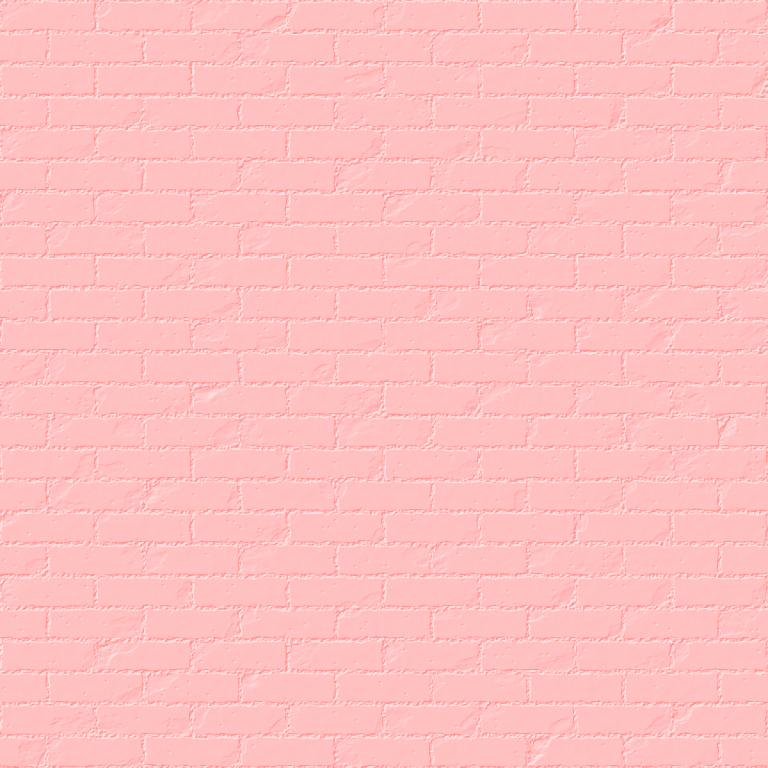
Reproduce this texture procedurally as a WebGL 2 fragment shader.

```glsl
#version 300 es
precision highp float;
// Pink painted brick wall in running bond, with chipped corners, pits and rough mortar.

uniform vec2 u_resolution;
out vec4 fragColor;

float hash(vec2 p) {
  return fract(sin(dot(p, vec2(127.1, 311.7))) * 43758.545);
}

float noise(vec2 p) {
  vec2 i = floor(p), f = fract(p);
  f = f * f * (3.0 - 2.0 * f);
  return mix(mix(hash(i), hash(i + vec2(1, 0)), f.x),
             mix(hash(i + vec2(0, 1)), hash(i + vec2(1, 1)), f.x), f.y);
}

float fbm(vec2 p) {
  float sum = 0.0, amp = 0.5;
  for (int i = 0; i < 4; i++) {
    sum += amp * noise(p);
    p = p * 2.03 + 11.7;
    amp *= 0.5;
  }
  return sum;
}

float roundedBox(vec2 p, vec2 halfSize, float radius) {
  vec2 d = abs(p) - halfSize + radius;
  return length(max(d, 0.0)) + min(max(d.x, d.y), 0.0) - radius;
}

// Broken corners: x is the depth of the sloping face, y eats into the outline
vec2 chips(vec2 local, vec2 id, vec2 q) {
  vec2 damage = vec2(0.0);
  vec2 grain = vec2(q.x + q.y, 2.0 * (q.y - 0.6 * q.x));
  for (int i = 0; i < 3; i++) {
    vec2 key = id + float(i) * vec2(37.0, 53.0);
    float seed = hash(key + 3.3);
    float side = hash(key + 5.1) < 0.5 ? -1.0 : 1.0;
    float lean = hash(key + 7.7) < 0.8 ? -1.0 : 1.0;
    vec2 corner = vec2(1.46, 0.46 * lean) * side;
    vec2 reach = vec2(mix(0.25, 1.3, hash(key + 9.2)), mix(0.35, 0.9, hash(key + 1.9)));
    float cut = 1.0 - length((local - corner) / reach)
              + 1.1 * (fbm(grain * 1.3 + seed * 40.0) - 0.5);
    float inside = smoothstep(0.0, 0.16, cut);
    float face = 0.06 + 0.42 * max(cut, 0.0) + 0.55 * (fbm(grain * 1.6 + 8.0) - 0.45);
    damage += step(0.54, seed) * vec2(inside * face, 0.28 * max(cut - 0.55, 0.0));
  }
  return damage;
}

// Small sparse dents in the paint
float pits(vec2 q) {
  vec2 cell = floor(q * 5.0);
  vec2 center = 0.3 + 0.4 * vec2(hash(cell + 2.6), hash(cell + 8.4));
  float d = length((fract(q * 5.0) - center) * vec2(0.8, 1.0));
  return step(0.94, hash(cell)) * smoothstep(0.3, 0.05, d);
}

// Relief of the wall; q is measured in courses, each brick is 3 by 1
float relief(vec2 q) {
  float course = floor(q.y);
  float along = q.x / 3.0 + 0.5 * mod(course + 1.0, 2.0);
  vec2 id = mod(vec2(floor(along), course), vec2(8, 24));
  vec2 local = vec2((fract(along) - 0.5) * 3.0, fract(q.y) - 0.5);
  vec2 damage = chips(local, id, q);
  vec2 ragged = local + 0.13 * (vec2(fbm(q * 4.0), fbm(q * 4.0 + 31.0)) - 0.47);
  float outline = roundedBox(ragged, vec2(1.45, 0.44), 0.08) + damage.y;
  float brick = smoothstep(0.025, -0.03, outline);
  float surface = 1.0 - damage.x - 0.2 * pits(q) + 0.15 * fbm(q * 3.0);
  float mortar = 0.15 + 0.7 * noise(q * 11.0) + 0.55 * noise(q * 18.0);
  return mix(mortar, surface, brick);
}

void main() {
  vec2 q = gl_FragCoord.xy / u_resolution * 24.0;

  // Emboss with light from the upper left
  vec2 toLight = vec2(-0.015, 0.015);
  float slope = relief(q - toLight) - relief(q + toLight);
  float tone = 0.753 + clamp(0.46 * slope, -0.17, 0.12);
  fragColor = vec4(1.0, tone, tone, 1.0);
}
```
